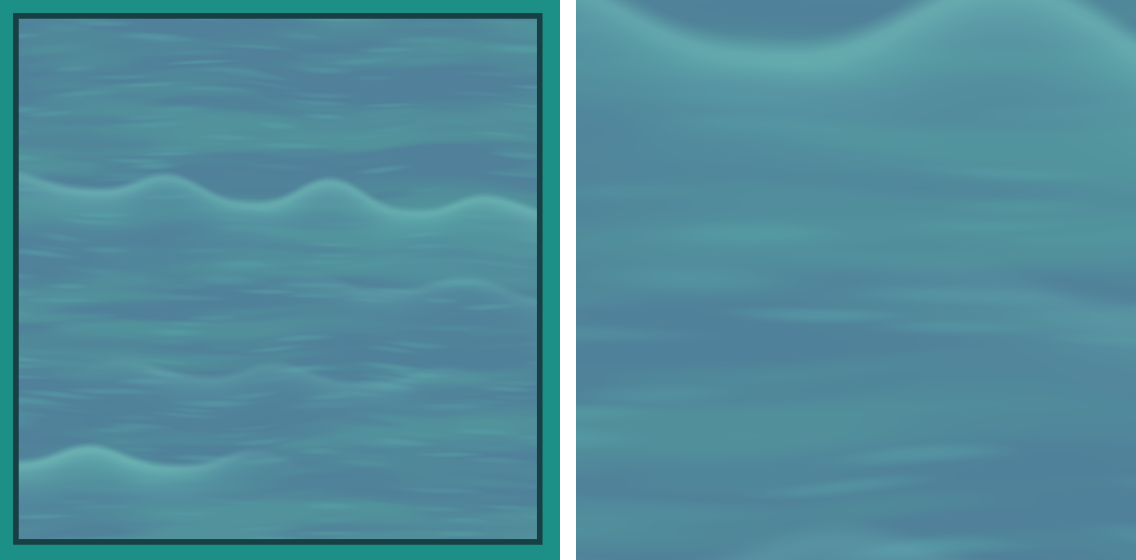
Left, the full canvas; right, a detail of the centre.
Reproduce this texture procedurally as a WebGL 1 fragment shader.

```glsl
precision highp float;
uniform vec2 u_resolution;

const vec3 MARGIN = vec3(0.11, 0.56, 0.53);
const vec3 BORDER = vec3(0.09, 0.25, 0.27);
const vec3 DEEP = vec3(0.313, 0.502, 0.602);
const vec3 TEAL = vec3(0.318, 0.584, 0.610);
const vec3 LIGHT = vec3(0.345, 0.645, 0.668);
const vec3 FOAM = vec3(0.465, 0.745, 0.725);

const vec2 FRAME_MIN = vec2(0.0234, 0.0273);
const vec2 FRAME_MAX = vec2(0.9688, 0.9766);
const float BORDER_WIDTH = 0.0100;

const vec2 DASH_CELL = vec2(0.23, 0.034);
const float DASH_SHARE = 0.50;
const float SWELL_TOP = 0.645;
const float SWELL_GAP = 0.16;
const float CREST_SPACING = 0.29;
const float CREST_HEIGHT = 0.045;
const float TAU = 6.28319;

float hash(vec2 p) {
  vec3 q = fract(vec3(p.xyx) * 0.1031);
  q += dot(q, q.yzx + 33.33);
  return fract((q.x + q.y) * q.z);
}

float noise(vec2 p) {
  vec2 i = floor(p), f = fract(p);
  f = f * f * f * (f * (f * 6.0 - 15.0) + 10.0);
  return mix(mix(hash(i), hash(i + vec2(1.0, 0.0)), f.x),
             mix(hash(i + vec2(0.0, 1.0)), hash(i + 1.0), f.x), f.y);
}

// Long, nearly level bands of lighter water
float bands(vec2 p) {
  float broad = noise(p * vec2(2.6, 13.0) + 7.0);
  float middle = noise(p * vec2(5.0, 36.0) + 31.0);
  float fine = noise(p * vec2(9.0, 80.0) + 53.0);
  return smoothstep(0.28, 0.78, broad * 0.42 + middle * 0.38 + fine * 0.20);
}

// Soft tapered dashes, one per cell in each of three shifted layers
float dashes(vec2 p) {
  float sum = 0.0;
  for (int k = 0; k < 3; k++) {
    float layer = float(k);
    vec2 g = p / DASH_CELL + layer * vec2(0.37, 0.33) + 11.0 * layer;
    g.x += hash(vec2(floor(g.y), layer + 5.0));
    vec2 id = floor(g) + 40.0 * layer;
    vec2 centre = 0.5 + 0.2 * (vec2(hash(id + 3.0), hash(id + 9.0)) - 0.5);
    vec2 d = fract(g) - centre;
    d.y += d.x * (hash(id + 17.0) - 0.35) * 0.35;
    vec2 size = vec2(mix(0.22, 0.40, hash(id + 21.0)), mix(0.16, 0.28, hash(id + 27.0)));
    float body = 1.0 - smoothstep(0.1, 1.0, length(d / size));
    float shown = step(hash(id + 33.0), DASH_SHARE);
    sum += body * shown * mix(0.25, 0.85, hash(id + 41.0));
  }
  return min(sum, 1.0);
}

// Swells: x is the lit crest, y the paler water below it
vec2 swells(vec2 p) {
  vec2 sum = vec2(0.0);
  for (int k = 0; k < 5; k++) {
    float row = float(k);
    float strength = mix(0.36, 1.0, step(mod(row, 3.0), 0.5));
    float middle = 0.5 + 0.38 * sin(row * TAU / 4.0);
    float reach = mix(0.9, 0.45, min(row, 1.0));
    float fade = 1.0 - smoothstep(reach * 0.35, reach, abs(p.x - middle));

    float phase = (p.x - 0.3 + 0.045 * row) / CREST_SPACING;
    float peak = pow(0.5 + 0.5 * cos(TAU * phase), 1.4);
    float height = CREST_HEIGHT * mix(0.45, 1.1, noise(vec2(p.x * 3.0, row + 61.0)));
    float crest = SWELL_TOP - SWELL_GAP * row + height * peak * (0.5 + 0.5 * strength);
    crest -= 0.055 * (p.x - 0.3) * (1.0 - 0.5 * min(row, 1.0));
    crest += 0.012 * (noise(vec2(p.x * 7.0, row + 71.0)) - 0.5);

    float depth = crest - p.y;
    float rise = smoothstep(-0.014, 0.008, depth);
    float below = max(depth, 0.0);
    float thickness = mix(0.011, 0.024, noise(vec2(p.x * 5.0, row + 83.0)));
    float glint = mix(0.6, 1.0, noise(vec2(p.x * 6.0, row + 97.0)));
    sum += vec2(exp(-below / thickness) * glint, exp(-below / 0.05)) * rise * strength * fade;
  }
  return min(sum, 1.0);
}

vec3 water(vec2 p) {
  vec2 warped = p;
  warped.x += 0.10 * (noise(p * vec2(2.0, 24.0) + 19.0) - 0.5);
  warped.y += 0.022 * (noise(p * vec2(5.0, 7.0) + 43.0) - 0.5);
  vec2 swell = swells(p);
  vec3 color = mix(DEEP, TEAL, bands(warped) * 0.85);
  color = mix(color, LIGHT, dashes(warped) * 0.55);
  color = mix(color, LIGHT, swell.y * 0.65);
  return mix(color, FOAM, swell.x * 0.85);
}

// Distance inward from the nearest frame side
float inset(vec2 p) {
  vec2 d = min(p - FRAME_MIN, FRAME_MAX - p);
  return min(d.x, d.y);
}

void main() {
  vec2 p = gl_FragCoord.xy / u_resolution;
  float soft = 0.6 / min(u_resolution.x, u_resolution.y);
  float d = inset(p);
  vec3 color = mix(MARGIN, BORDER, smoothstep(-soft, soft, d));
  color = mix(color, water(p), smoothstep(-soft, soft, d - BORDER_WIDTH));
  gl_FragColor = vec4(color, 1.0);
}
```
